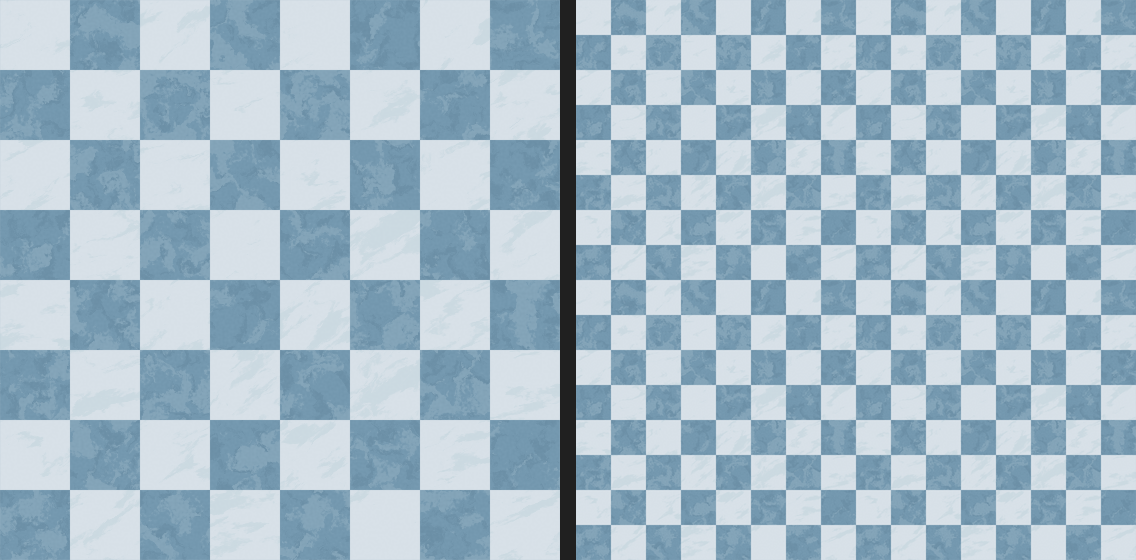
Left, the tile; right, the same tile 2 across and 2 down.
This pattern is drawn by a three.js fragment shader. Its source:

```glsl
// An eight by eight checkerboard of pale and blue weathered stone tiles.
// Each tile takes its own window of warped gradient noise: slanted veins
// stain the pale tiles, cloudy patches mottle the blue ones.
varying vec2 vUv;

const float TILES = 8.0;
const float EDGE = 0.008; // half width of the edge blend, in tiles

const vec3 PALE = vec3(0.845, 0.880, 0.908);
const vec3 PALE_VEIN = vec3(0.785, 0.846, 0.876);
const vec3 BLUE = vec3(0.455, 0.597, 0.687);
const vec3 BLUE_DEEP = vec3(0.425, 0.565, 0.655);
const vec3 BLUE_CLOUD = vec3(0.515, 0.643, 0.722);

vec2 hash2(vec2 p) {
  vec3 q = fract(p.xyx * vec3(0.1031, 0.1030, 0.0973));
  q += dot(q, q.yzx + 33.33);
  return fract((q.xx + q.yz) * q.zy);
}

vec2 gradientAt(vec2 corner) {
  float angle = 6.28318 * hash2(corner).x;
  return vec2(cos(angle), sin(angle));
}

float gradientNoise(vec2 p) {
  vec2 i = floor(p);
  vec2 f = p - i;
  vec2 u = f * f * f * (f * (f * 6.0 - 15.0) + 10.0);
  vec2 e = vec2(1.0, 0.0);
  float a = dot(gradientAt(i), f);
  float b = dot(gradientAt(i + e.xy), f - e.xy);
  float c = dot(gradientAt(i + e.yx), f - e.yx);
  float d = dot(gradientAt(i + e.xx), f - e.xx);
  return mix(mix(a, b, u.x), mix(c, d, u.x), u.y);
}

float fbm(vec2 p) {
  float sum = 0.0;
  float amp = 0.5;
  for (int k = 0; k < 5; k++) {
    sum += amp * gradientNoise(p);
    p = mat2(1.6, 1.2, -1.2, 1.6) * p + 7.3;
    amp *= 0.56;
  }
  return sum;
}

vec2 warp(vec2 p, float amount) {
  return p + amount * vec2(fbm(p + 11.7), fbm(p + 31.3));
}

vec2 rotate(vec2 p, float angle) {
  float c = cos(angle);
  float s = sin(angle);
  return vec2(c * p.x + s * p.y, c * p.y - s * p.x);
}

// Positive on even tiles, negative on odd ones, blended at the edge
float squareWave(float x) {
  float d = abs(mod(x - 0.5, 2.0) - 1.0) - 0.5;
  return clamp(d / EDGE, -1.0, 1.0);
}

// Streaks rising to the right, with a worn, speckled outline
vec3 paleStone(vec2 p, vec2 seed, float grain) {
  vec2 slanted = rotate(p, mix(0.15, 0.75, seed.x)) * vec2(1.3, 3.2);
  float vein = fbm(warp(slanted + seed * 70.0, 0.9)) + 0.07 * grain;
  float start = mix(0.0, 0.17, seed.y);
  float stain = smoothstep(start, start + 0.15, vein);
  return mix(PALE, PALE_VEIN, 0.8 * stain) + 0.006 * grain;
}

// Lighter clouds and deeper blotches over a blue ground
vec3 blueStone(vec2 p, vec2 seed, float grain) {
  vec2 q = warp(p * 2.4 + seed * 70.0, 1.1);
  float cloud = fbm(q) + 0.08 * grain;
  float blotch = fbm(q * 1.7 + 19.1) + 0.06 * grain;
  float start = mix(-0.05, 0.11, seed.y);
  vec3 colour = mix(BLUE, BLUE_DEEP, smoothstep(0.0, 0.2, blotch));
  colour = mix(colour, BLUE_CLOUD, smoothstep(start, start + 0.14, cloud));
  return colour + 0.016 * grain;
}

void main() {
  vec2 p = vUv * TILES;
  vec2 cell = mod(floor(p), TILES);
  vec2 local = fract(p);
  vec2 seed = hash2(cell + 3.7);
  float grain = gradientNoise(local * 24.0 + seed * 50.0);

  // Blue where both waves agree, so the lower left tile is blue
  float blueShare = 0.5 + 0.5 * squareWave(p.x) * squareWave(p.y);
  vec3 pale = paleStone(local, seed, grain);
  vec3 blue = blueStone(local, seed, grain);
  gl_FragColor = vec4(mix(pale, blue, blueShare), 1.0);
}
```
